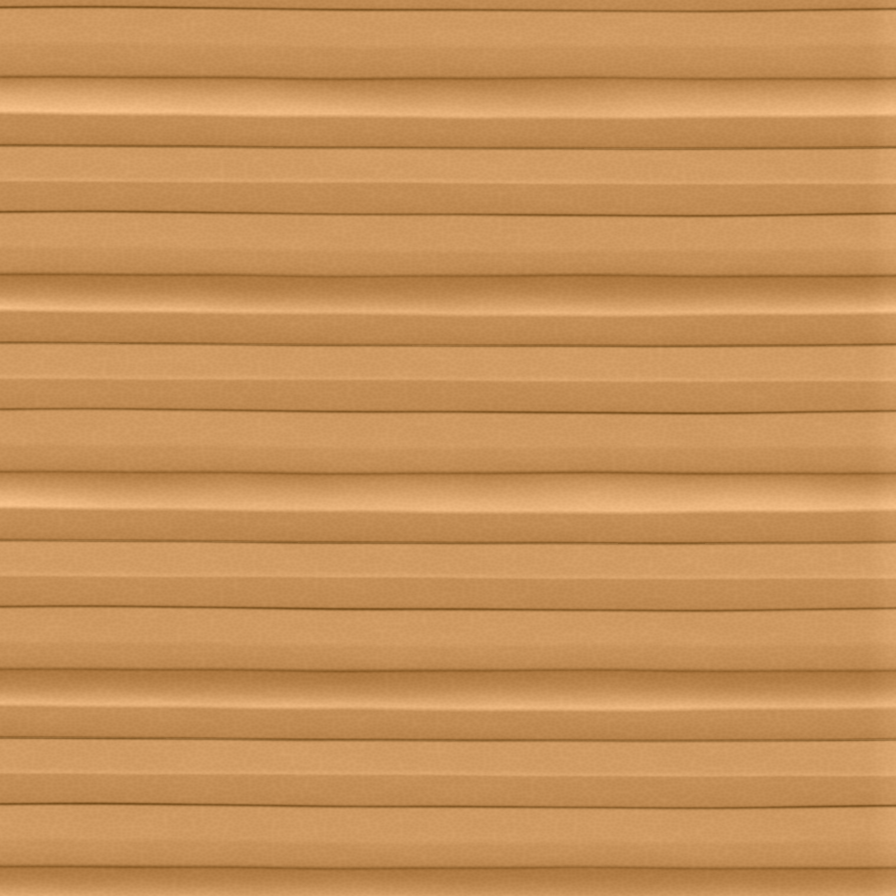
Reproduce this texture procedurally as a Shadertoy shader.

```glsl
// Tan pleated cloth: horizontal folds in repeating groups of three, with soft ridges and dark seams.

const vec3 CLOTH = vec3(0.82, 0.61, 0.39);
const vec3 SEAM_LOSS = vec3(0.27, 0.23, 0.21);
const float GROUP = 0.2203;      // height of one group of three pleats
const float FIRST_SEAM = 0.1641; // distance of the first group from the top

vec2 hash2(vec2 p) {
    vec3 q = fract(p.xyx * vec3(0.1031, 0.1030, 0.0973));
    q += dot(q, q.yzx + 33.33);
    return fract((q.xx + q.yz) * q.zy);
}

// Distance to the nearest scattered cell point
float cellular(vec2 p) {
    vec2 cell = floor(p), f = fract(p);
    float nearest = 2.0;
    for (int j = -1; j <= 1; j++)
        for (int i = -1; i <= 1; i++) {
            vec2 o = vec2(i, j);
            nearest = min(nearest, length(o + hash2(cell + o) - f));
        }
    return nearest;
}

// Layered sines, roughly -1 to 1
float sway(float x, float seed) {
    return 0.55 * sin(x * 6.1 + seed) + 0.28 * sin(x * 14.3 + seed * 2.7)
         + 0.17 * sin(x * 31.0 + seed * 4.1);
}

// Tone of one pleat: x = at the top seam, y = at the ridge, z = under it, w = at the bottom
float pleat(float y, float top, float ridge, float bottom, vec4 tone, float curve, float soft) {
    float rise = clamp((y - top) / (ridge - top), 0.0, 1.0);
    float fall = clamp((y - ridge) / (bottom - ridge), 0.0, 1.0);
    float lit = mix(tone.x, tone.y, pow(rise, curve));
    float shade = mix(tone.z, tone.w, fall * fall);
    return mix(lit, shade, smoothstep(-soft, soft, y - ridge));
}

// Thin crease with a smooth edge
float seam(float d, float width) {
    return exp(-d * d / (width * width));
}

void mainImage(out vec4 fragColor, in vec2 fragCoord) {
    vec2 uv = fragCoord / iResolution.xy;
    float px = 1.0 / iResolution.y;
    float x = uv.x;

    // Shared waviness, then position inside the group
    float drop = 1.0 - uv.y - 0.0022 * sin(x * 4.2 - 1.2) - 0.0007 * sway(x, 1.0);
    float row = floor((drop - FIRST_SEAM) / GROUP);
    float y = drop - FIRST_SEAM - row * GROUP;
    float lift = row < 0.0 ? 0.008 : 0.0;
    float broad = mod(row, 2.0) * step(row, 2.5);

    // Seams and ridges, each with its own small wobble
    float ridgeA = 0.0395 - lift + 0.0012 * sway(x, 2.0);
    float seamB = 0.0742 - lift + 0.0011 * sway(x, 3.4);
    float ridgeB = 0.1140 - lift + 0.0013 * sway(x, 5.1);
    float seamC = 0.1425 + 0.0016 * sway(x, 0.6);
    float ridgeC = 0.1850 + 0.0015 * sway(x, 4.3);

    // Three pleats; the third carries the bright crest
    float glow = 0.120 + 0.025 * sway(x, 1.9 + row) + 0.040 * exp(-x * 6.0);
    float curve = mix(1.9, 0.85, broad) + 0.25 * sway(x, row + 6.0);
    float soft = max(0.0017, px);
    float a = pleat(y, 0.0, ridgeA, seamB, vec4(0.000, 0.008, -0.048, -0.076), 2.0, soft);
    float b = pleat(y, seamB, ridgeB, seamC, vec4(-0.010, 0.000, -0.035, -0.085), 1.0, soft * 2.5);
    float c = pleat(y, seamC, ridgeC, GROUP, vec4(-0.130, glow, -0.050, -0.095), curve, soft * 2.0);
    a += 0.028 * seam(y - ridgeA + 0.002, 0.0028);
    float tone = mix(a, b, smoothstep(-px, px, y - seamB));
    tone = mix(tone, c, smoothstep(-px, px, y - seamC));
    tone = mix(tone, 0.0, smoothstep(GROUP - 1.5 * px, GROUP, y));

    // Faint blotches and woven grain
    tone += 0.005 * sway(x * 1.3 + uv.y * 2.0, uv.y * 23.0);
    tone += 0.036 * (cellular(uv * vec2(190.0, 260.0)) - 0.5);
    tone += 0.014 * (cellular(uv * vec2(18.0, 75.0) + 7.0) - 0.5);
    tone += 0.035 * smoothstep(0.965, 1.0, x);

    // Dark seams, fading in and out along their length
    float width = max(0.0017, 0.8 * px);
    float fade = 0.85 + 0.20 * sway(x, row * 1.7 + 2.0);
    float crease = seam(min(y, GROUP - y), width);
    crease = max(crease, seam(y - seamB, width));
    crease = max(crease, 0.50 * seam(y - seamC, width * 1.2));

    vec3 color = CLOTH + tone - SEAM_LOSS * crease * fade;
    fragColor = vec4(clamp(color, 0.0, 1.0), 1.0);
}
```
